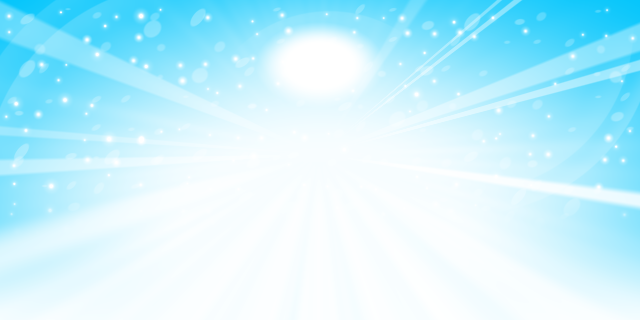
Reproduce this background procedurally as a WebGL 2 fragment shader.

```glsl
#version 300 es
precision highp float;
// A bright sky-blue backdrop: a white sun over a fan of light beams, with
// glassy arcs, pale discs and sparkles. Every layer lifts a single "light"
// value, which is finally mapped from deep cyan to white.

uniform vec2 u_resolution;
out vec4 outColor;

const vec3 DEEP_CYAN = vec3(0.0, 0.77, 0.985);
const vec3 WHITE = vec3(1.0);
const vec2 FAN_CENTER = vec2(0.997, 0.518);
const vec2 SUN_CENTER = vec2(1.0, 0.797);

// Beams: direction, half width and softness in degrees, then strength
const int BEAM_COUNT = 11;
const vec4 BEAMS[BEAM_COUNT] = vec4[](
  vec4(157.2, 2.8, 0.5, 0.32), vec4(175.8, 0.8, 0.3, 0.28),
  vec4(182.4, 1.4, 0.4, 0.42), vec4(197.5, 3.0, 2.6, 0.62),
  vec4(-8.2, 1.3, 0.7, 0.82), vec4(20.0, 2.2, 0.4, 0.38),
  vec4(15.5, 0.9, 0.2, 0.45), vec4(37.8, 0.6, 0.2, 0.42),
  vec4(40.5, 0.4, 0.2, 0.35), vec4(57.3, 2.2, 0.8, 0.18),
  vec4(-32.0, 3.0, 2.0, 0.65));

vec2 hash22(vec2 p) {
  vec3 q = fract(vec3(p.xyx) * vec3(0.1031, 0.103, 0.0973));
  q += dot(q, q.yzx + 33.33);
  return fract((q.xx + q.yz) * q.zy);
}

float cornerSlope(vec2 cell, vec2 offset) {
  return dot(hash22(cell) * 2.0 - 1.0, offset);
}

float gradientNoise(vec2 p) {
  vec2 i = floor(p), f = fract(p);
  vec2 s = f * f * (3.0 - 2.0 * f), e = vec2(1.0, 0.0);
  return mix(mix(cornerSlope(i, f), cornerSlope(i + e, f - e), s.x),
             mix(cornerSlope(i + e.yx, f - e.yx), cornerSlope(i + 1.0, f - 1.0), s.x), s.y);
}

mat2 rotation(float a) {
  return mat2(cos(a), -sin(a), sin(a), cos(a));
}

// Pale centre and floor, darkening toward the upper corners
float skyLight(vec2 p) {
  vec2 q = vec2((p.x - 1.0) / 1.3, max(p.y - 0.3, 0.0) / 0.75);
  float shade = smoothstep(0.3, 1.3, length(q)) * smoothstep(-0.05, 0.35, p.y);
  return 0.97 - shade * 0.97;
}

float beam(vec2 d, vec4 b) {
  float a = radians(b.x);
  vec2 dir = vec2(cos(a), sin(a));
  float along = dot(d, dir);
  float across = abs(dot(d, vec2(-dir.y, dir.x)));
  float angle = degrees(atan(across, along));
  return b.w * (1.0 - smoothstep(b.y - b.z, b.y + b.z, angle)) * smoothstep(0.02, 0.3, along);
}

// Translucent band inside a circle's rim, visible only toward one direction
float glassArc(vec2 d, float radius, float width, vec2 facing, float px) {
  float r = length(d);
  float edge = 1.0 - smoothstep(radius - px, radius + px, r);
  float fade = smoothstep(radius - width, radius, r);
  return edge * fade * smoothstep(0.72, 0.96, dot(d / max(r, 1e-4), normalize(facing)));
}

// Tilted ellipses, at most one per grid cell
float discs(vec2 p, float scale, float seed, float px) {
  vec2 cell = floor(p * scale);
  vec2 place = hash22(cell + seed), kind = hash22(cell + seed + 47.0);
  vec2 d = rotation(kind.x * 0.9) * (fract(p * scale) - 0.3 - 0.4 * place);
  float size = mix(0.08, 0.23, kind.x);
  float r = length(d * vec2(1.0, mix(1.0, 2.4, place.y))) - size;
  float soft = px * scale * 1.5;
  return step(0.5, kind.y) * (1.0 - smoothstep(-soft, soft, r));
}

// Bright points with a small halo
float sparkles(vec2 p, float scale, float seed) {
  vec2 cell = floor(p * scale);
  vec2 place = hash22(cell + seed), kind = hash22(cell + seed + 19.0);
  float r = length(fract(p * scale) - 0.25 - 0.5 * place) / scale;
  float size = mix(0.003, 0.009, kind.x * kind.x);
  float glow = exp(-r * r / (size * size)) + 0.3 * exp(-r * r / (size * size * 7.0));
  return step(0.55, kind.y) * glow * (1.0 - smoothstep(0.15, 0.25, r * scale));
}

void main() {
  vec2 p = gl_FragCoord.xy / u_resolution * vec2(2.0, 1.0);
  float px = 1.0 / u_resolution.y;
  vec2 d = p - FAN_CENTER;
  float dist = length(d);
  vec2 dir = d / max(dist, 1e-4);
  float light = skyLight(p);

  // Faint radial streaks
  light += 0.05 * gradientNoise(dir * 16.0) * smoothstep(0.1, 0.6, dist);

  // Glass arcs at the upper left, lower right and top
  float arcs = 0.17 * glassArc(p - vec2(0.596, 0.404), 0.65, 0.1, vec2(-1.0, 1.0), px)
    + 0.12 * glassArc(p - vec2(0.596, 0.404), 0.73, 0.09, vec2(-1.0, 1.0), px)
    + 0.15 * glassArc(p - vec2(1.46, 0.92), 0.52, 0.1, vec2(0.75, -0.65), px)
    + 0.18 * glassArc(p - vec2(1.46, 0.92), 0.59, 0.06, vec2(0.75, -0.65), px)
    + 0.12 * glassArc(p - vec2(1.03, 0.55), 0.415, 0.06, vec2(-0.1, 1.0), px);
  light = mix(light, 1.0, arcs);

  // Beams, then a soft fan spreading over the floor
  for (int i = 0; i < BEAM_COUNT; i++) light = mix(light, 1.0, beam(d, BEAMS[i]));
  float fan = 0.5 + 0.5 * cos(atan(d.x, -d.y) * 18.0);
  light = mix(light, 1.0, 0.7 * fan * smoothstep(0.45, 0.85, -dir.y) * smoothstep(0.03, 0.2, dist));

  // Scattered discs and sparkles, kept away from the floor
  float upper = smoothstep(0.25, 0.42, p.y);
  light = mix(light, 1.0, 0.28 * upper * discs(p, 7.0, 3.0, px));
  light = mix(light, 1.0, 0.22 * upper * discs(p, 11.0, 61.0, px));
  float stars = sparkles(p, 8.0, 7.0) + 0.8 * sparkles(p, 13.0, 31.0);
  light = mix(light, 1.0, min(stars, 1.0) * upper);

  // Sun
  float sun = length((p - SUN_CENTER) / vec2(0.18, 0.12));
  light = mix(light, 1.0, max(1.0 - smoothstep(0.55, 1.35, sun), 0.35 * exp(-0.45 * sun * sun)));

  outColor = vec4(mix(DEEP_CYAN, WHITE, clamp(light, 0.0, 1.0)), 1.0);
}
```
